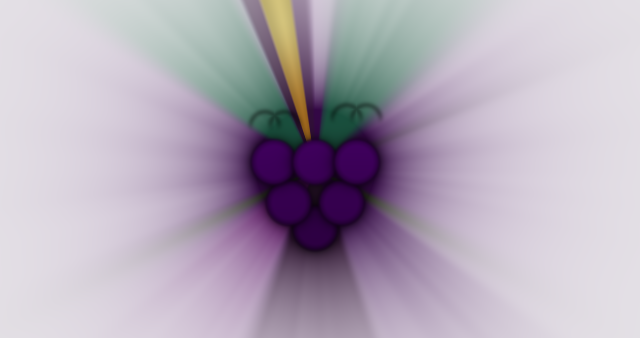
This background is drawn by a WebGL 1 fragment shader. Its source:

```glsl
precision highp float;
uniform vec2 u_resolution;

#define CENTER vec2(-0.013, 0.0)
#define CORE_RADIUS 0.175
#define BERRY_RADIUS 0.067
#define STREAK_AMOUNT 0.28
#define PALE vec3(0.90, 0.89, 0.905)
#define LILAC vec3(0.81, 0.74, 0.84)
#define MINT vec3(0.73, 0.82, 0.78)
#define PLUM vec3(0.20, 0.03, 0.27)
#define BERRY vec3(0.245, 0.0, 0.36)
#define LEAF vec3(0.10, 0.31, 0.24)
#define AMBER vec3(0.60, 0.39, 0.11)
#define STRAW vec3(0.80, 0.74, 0.47)

float hash(float n) {
  return fract(sin(n * 12.9898) * 43758.5453);
}

// Smooth noise around the full circle, without a seam
float angularNoise(float turn, float cells) {
  float x = turn * cells;
  float i = floor(x);
  float f = smoothstep(0.0, 1.0, x - i);
  return mix(hash(mod(i, cells) + cells), hash(mod(i + 1.0, cells) + cells), f);
}

// Soft window between two values
float band(float x, float lo, float hi, float soft) {
  return smoothstep(lo - soft, lo + soft, x) * (1.0 - smoothstep(hi - soft, hi + soft, x));
}

// Rays of colour that fade away from the core
vec3 rays(vec2 q) {
  float d = length(q);
  float turn = atan(q.y, q.x) / 6.2831853;
  float deg = turn * 360.0;

  float leftGreen = band(deg, 114.0, 147.0, 4.0);
  float rightGreen = band(deg, 42.0, 84.0, 8.0);
  float below = band(deg, -112.0, -69.0, 4.0);

  // Each ray holds an ink colour and a reach
  vec4 ray = vec4(PLUM, 0.145);
  ray = mix(ray, vec4(PLUM, 0.21), band(deg, -68.0, -35.0, 7.0));
  ray = mix(ray, vec4(0.34, 0.06, 0.37, 0.17), band(deg, -146.0, -113.0, 6.0));
  ray = mix(ray, vec4(0.15, 0.17, 0.11, 0.17), band(deg, -32.0, -25.0, 4.0));
  ray = mix(ray, vec4(0.15, 0.17, 0.11, 0.18), band(deg, -156.0, -150.0, 4.0));
  ray = mix(ray, vec4(0.18, 0.08, 0.19, 0.23), below);
  ray = mix(ray, vec4(0.17, 0.08, 0.20, 0.20), band(deg, 20.0, 25.0, 4.0));
  ray = mix(ray, vec4(LEAF, 0.21), max(leftGreen, rightGreen));
  ray = mix(ray, vec4(PLUM, 0.12), band(deg, 84.0, 92.0, 2.0));
  ray = mix(ray, vec4(0.19, 0.06, 0.22, 0.31), band(deg, 92.0, 99.0, 2.0));
  ray = mix(ray, vec4(0.17, 0.07, 0.18, 0.42), band(deg, 108.0, 113.5, 1.2));

  float streak = 0.6 * angularNoise(turn, 48.0) + 0.4 * angularNoise(turn, 110.0);
  float reach = ray.a * (1.0 + STREAK_AMOUNT * (streak - 0.5));
  float start = CORE_RADIUS + 0.045 * below;
  float ink = exp(-max(d - start, 0.0) / reach);

  vec3 haze = mix(LILAC, MINT, max(leftGreen, rightGreen));
  vec3 col = mix(PALE, haze, 0.85 * exp(-2.2 * d * d));
  col = mix(col, ray.rgb, ink);

  // Golden beam
  vec3 gold = mix(AMBER, STRAW, smoothstep(0.12, 0.46, d));
  gold *= 0.92 + 0.12 * band(deg, 100.0, 105.0, 3.0);
  return mix(col, gold, band(deg, 98.3, 108.2, 1.0));
}

// Faint lobed outlines of the two leaves
float leafLines(vec2 q) {
  float line = 0.0;
  for (int i = 0; i < 4; i++) {
    float k = float(i);
    float side = k < 2.0 ? -1.0 : 1.0;
    vec2 c = vec2(side * (0.092 + 0.058 * mod(k, 2.0)), 0.137 + 0.01 * side);
    float ring = (length(q - c) - 0.042) / 0.009;
    line = max(line, exp(-ring * ring) * smoothstep(-0.02, 0.02, q.y - c.y));
  }
  return line;
}

// Cluster in rows of one, two and three, stacked from the bottom up
vec3 berries(vec3 col, vec2 p) {
  for (int i = 0; i < 6; i++) {
    float k = float(i);
    float row = k < 1.0 ? 2.0 : (k < 3.0 ? 1.0 : 0.0);
    float slot = k - (k < 1.0 ? 0.0 : (k < 3.0 ? 1.0 : 3.0));
    float x = (slot - 0.5 * (2.0 - row)) * (0.1225 + 0.033 * row);
    float y = 0.02 - 0.1425 * row + 0.0225 * row * row;
    vec2 q = p - vec2(x - 0.014, y);
    float d = length(q) - BERRY_RADIUS;

    float shadow = exp(-max(d, 0.0) / 0.014);
    col *= 1.0 - 0.55 * shadow;
    float light = 0.62 + 0.34 * smoothstep(0.004, -0.022, d);
    light += 0.9 * q.y - 0.10 * row;
    col = mix(col, BERRY * light, smoothstep(0.008, -0.008, d));
  }
  return col;
}

void main() {
  vec2 p = (gl_FragCoord.xy - 0.5 * u_resolution) / u_resolution.y;
  vec2 q = p - CENTER;
  vec3 col = rays(q);
  col *= 1.0 - 0.35 * leafLines(q);
  col = berries(col, p);
  gl_FragColor = vec4(col, 1.0);
}
```
